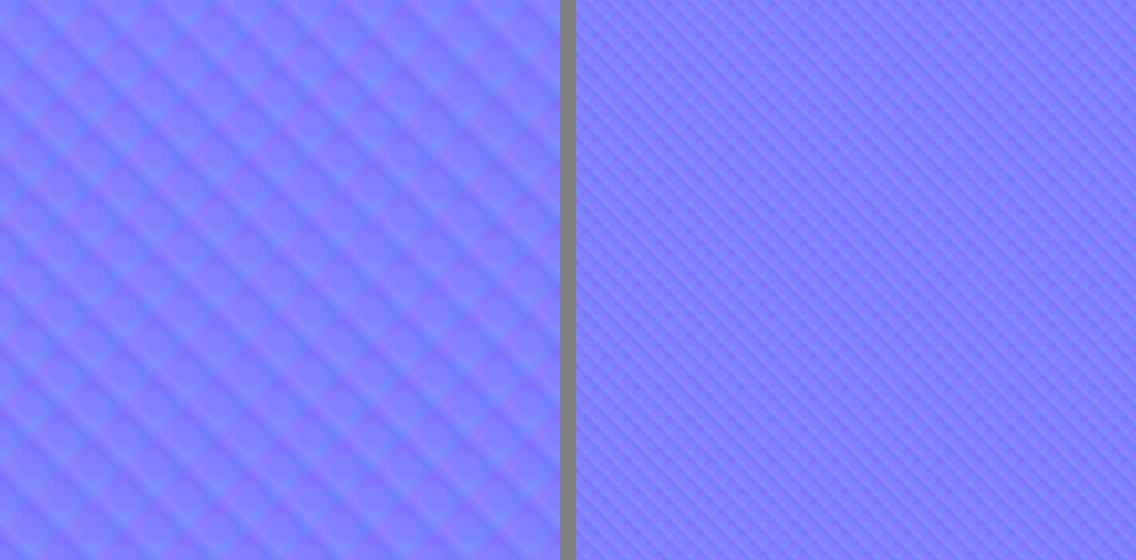
Left: one tile. Right: repeated 3 by 3.
This texture map is drawn by a three.js fragment shader. Its source:

```glsl
// Normal map of a softly quilted diamond lattice, nine repeats each way.
// Diagonal axes split the plane into cells; each cell has a round flat middle,
// tilts radially toward its border and levels out across the grooves.
varying vec2 vUv;

#define REPEATS 9.0        // whole diamonds across and up
#define TILT 0.088         // steepest radial slope
#define FLAT_RADIUS 0.15   // radius of the flat middle
#define TILT_RADIUS 0.5    // radius where the tilt is steepest
#define GROOVE_START 0.34  // distance where the tilt fades into the groove
#define CELL_EDGE 0.5      // border of the cell

// Slope along both diagonals; d is the offset from the cell centre.
vec2 cushionSlope(vec2 d) {
  float radius = length(d);
  vec2 outward = d / max(radius, 0.001);
  float rise = smoothstep(FLAT_RADIUS, TILT_RADIUS, radius);
  // Each component vanishes at its own border, so neighbours join smoothly.
  vec2 groove = 1.0 - smoothstep(GROOVE_START, CELL_EDGE, abs(d));
  return TILT * outward * rise * groove;
}

void main() {
  // Diagonal coordinates, with cell centres at whole numbers.
  vec2 diagonal = REPEATS * vec2(vUv.x + vUv.y, vUv.x - vUv.y);
  vec2 slope = cushionSlope(fract(diagonal + 0.5) - 0.5);

  // Turn the diagonal slopes back to x and y, leaning toward the centre.
  vec2 lean = -vec2(slope.x + slope.y, slope.x - slope.y);
  vec3 normal = normalize(vec3(lean, 1.0));
  gl_FragColor = vec4(normal * 0.5 + 0.5, 1.0);
}
```
